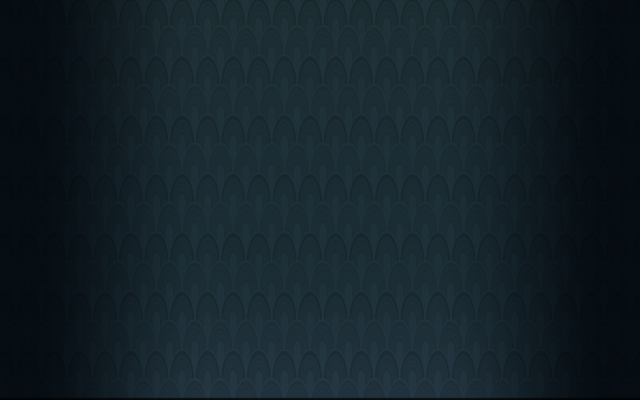
Reproduce this pattern procedurally as a WebGL 2 fragment shader.

```glsl
#version 300 es
precision highp float;
// Overlapping rows of ringed arches on dark teal, lit in the middle and fading to night at the sides.

uniform vec2 u_resolution;
out vec4 fragColor;

// Layout, in canvas heights
const float COLUMN_PITCH = 0.064;    // 25 arches across a 1.6 wide canvas
const float ROW_PITCH = 0.0736;      // about 13.6 rows down
const float COLUMN_SHIFT = 0.11;     // in columns
const float FIRST_TOP = 0.8646;      // apex height of row zero
const vec2 ARCH_RADII = vec2(0.5 * COLUMN_PITCH, 1.05 * ROW_PITCH);

// Relief, as brightness change
const float RIM_LIGHT = 0.075;
const float BAND_DARK = 0.125;
const float RING_DARK = 0.055;
const float CORE_LIGHT = 0.07;
const float PALE_ROW_STRENGTH = 0.5;
const float WEAR = 0.02;

// Light
const vec3 TOP_COLOR = vec3(0.116, 0.186, 0.208);
const vec3 MIDDLE_COLOR = vec3(0.110, 0.181, 0.211);
const vec3 BOTTOM_COLOR = vec3(0.132, 0.203, 0.245);
const vec3 NIGHT_COLOR = vec3(0.024, 0.052, 0.074);
const vec2 SIDE_FADE = vec2(0.04, 0.33);   // in canvas widths
const float BASE_LINE = 0.005;

vec2 hashGradient(vec2 cell) {
    vec3 h = fract(vec3(cell.xyx) * vec3(0.1031, 0.1030, 0.0973));
    h += dot(h, h.yzx + 33.33);
    return 2.0 * fract((h.xx + h.yz) * h.zy) - 1.0;
}

float gradientNoise(vec2 p) {
    vec2 i = floor(p), f = fract(p);
    vec2 u = f * f * f * (f * (f * 6.0 - 15.0) + 10.0);
    vec2 e = vec2(0.0, 1.0);
    float low = mix(dot(hashGradient(i), f),
                    dot(hashGradient(i + e.yx), f - e.yx), u.x);
    float high = mix(dot(hashGradient(i + e.xy), f - e.xy),
                     dot(hashGradient(i + e.yy), f - e.yy), u.x);
    return mix(low, high, u.y);
}

// Soft interval: one between lo and hi
float band(float v, float lo, float hi, float soft) {
    return smoothstep(lo - soft, lo + soft, v) - smoothstep(hi - soft, hi + soft, v);
}

// Brightness change across one arch; r is 0 on its axis and 1 at its edge
float archRelief(float r, float soft, float strength) {
    float relief = RIM_LIGHT * band(r, 0.93, 1.2, soft);
    relief -= BAND_DARK * strength * band(r, 0.79, 0.93, soft);
    relief -= RING_DARK * band(r, 0.62, 0.72, soft);
    relief -= RING_DARK * band(r, 0.49, 0.55, soft);
    relief -= RING_DARK * band(r, 0.30, 0.41, soft);
    relief += CORE_LIGHT * (1.0 - smoothstep(0.28 - soft, 0.28 + soft, r));
    return relief - 0.025 * strength;
}

// Rows overlap like scales, the lower row lying in front
float scaleRelief(vec2 p, float pixel) {
    float rowPosition = (FIRST_TOP - p.y) / ROW_PITCH;
    float relief = 0.0;
    for (int back = 2; back >= 0; back--) {
        float row = floor(rowPosition) - float(back);
        float odd = mod(row, 2.0);
        float column = p.x / COLUMN_PITCH - COLUMN_SHIFT - 0.5 * odd;
        float x = (fract(column + 0.5) - 0.5) * COLUMN_PITCH;
        // Elliptical crown above straight sides
        float y = max(ARCH_RADII.y - (rowPosition - row) * ROW_PITCH, 0.0);
        vec2 q = vec2(x, y) / ARCH_RADII;
        float r = length(q);
        float slope = length(q / ARCH_RADII) / max(r, 0.001);
        float soft = 0.6 * pixel * slope;
        float cover = 1.0 - smoothstep(1.0 - soft, 1.0 + soft, r);
        float strength = mix(1.0, PALE_ROW_STRENGTH, odd);
        relief = mix(relief, archRelief(r, soft, strength), cover);
    }
    return relief;
}

// Broad light: bluer toward the bottom, dark at both sides
vec3 wallLight(vec2 uv) {
    vec3 color = mix(MIDDLE_COLOR, TOP_COLOR, smoothstep(0.45, 1.0, uv.y));
    color = mix(color, BOTTOM_COLOR, 1.0 - smoothstep(0.0, 0.35, uv.y));
    float sideDistance = 0.5 - abs(uv.x - 0.5);
    return mix(NIGHT_COLOR, color, smoothstep(SIDE_FADE.x, SIDE_FADE.y, sideDistance));
}

void main() {
    float pixel = 1.0 / u_resolution.y;
    vec2 uv = gl_FragCoord.xy / u_resolution;
    vec2 p = gl_FragCoord.xy * pixel;

    // Pattern, with faint uneven wear
    float wear = gradientNoise(p * 9.0) + 0.5 * gradientNoise(p * 70.0);
    float shade = 1.0 + scaleRelief(p, pixel) + WEAR * wear;
    vec3 color = wallLight(uv) * shade;

    // Dark line along the foot
    color *= mix(0.25, 1.0, smoothstep(BASE_LINE - pixel, BASE_LINE + pixel, p.y));
    fragColor = vec4(color, 1.0);
}
```
